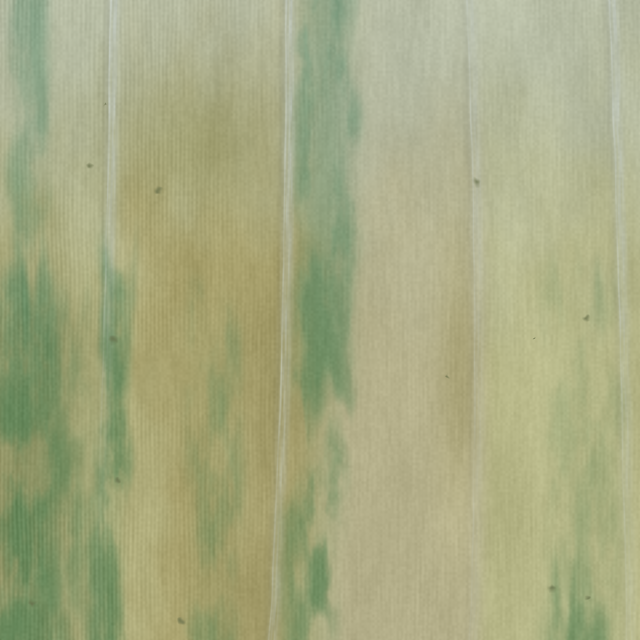
Write a three.js fragment shader that draws this texture.

```glsl
// A faded plant leaf seen close up: soft yellow-olive panels between pale ribs.
// Smooth noise mottles the panels, stretched noise makes the blotchy green
// stains and broken fibres, and a jittered grid scatters a few faint specks.

varying vec2 vUv;

const vec3 OLIVE = vec3(0.630, 0.625, 0.430);
const vec3 TAN = vec3(0.650, 0.620, 0.415);
const vec3 BEIGE = vec3(0.720, 0.700, 0.555);
const vec3 STRAW = vec3(0.715, 0.715, 0.530);
const vec3 PALE = vec3(0.715, 0.740, 0.655);
const vec3 GREEN = vec3(0.355, 0.510, 0.335);
const vec3 BLUE_GREEN = vec3(0.430, 0.585, 0.470);
const vec3 RIB_LIGHT = vec3(0.750, 0.780, 0.750);
const vec3 SPECK = vec3(0.400, 0.430, 0.290);

float hash(vec2 p) {
  vec3 q = fract(vec3(p.xyx) * 0.1031);
  q += dot(q, q.yzx + 33.33);
  return fract((q.x + q.y) * q.z);
}

float noise(vec2 p) {
  vec2 cell = floor(p);
  vec2 f = fract(p);
  f = f * f * (3.0 - 2.0 * f);
  float low = mix(hash(cell), hash(cell + vec2(1.0, 0.0)), f.x);
  float high = mix(hash(cell + vec2(0.0, 1.0)), hash(cell + 1.0), f.x);
  return mix(low, high, f.y);
}

float fbm(vec2 p) {
  float sum = 0.0;
  float weight = 0.533;
  for (int i = 0; i < 4; i++) {
    sum += weight * noise(p);
    p = p * 2.03 + 17.3;
    weight *= 0.5;
  }
  return sum;
}

float bump(float d, float width) {
  return exp(-d * d / (width * width));
}

// Horizontal place of a rib at height y: straight lean plus a gentle bow
float ribPath(float foot, float lean, float bow, float y) {
  return foot + lean * y + bow * 4.0 * y * (1.0 - y);
}

// Stain between two heights: a soft wash with blotches and darker streaks
float stain(vec2 p, float centre, float width, float low, float high, float seed) {
  float y = p.y + 0.12 * (noise(vec2(p.x * 60.0, p.y * 6.0) + seed) - 0.5);
  float ends = smoothstep(low - 0.03, low + 0.03, y)
             * (1.0 - smoothstep(high - 0.06, high + 0.06, y));
  float d = (p.x - centre) / width + 0.5 * (noise(p * vec2(14.0, 11.0) + seed) - 0.5);
  float blotches = smoothstep(0.30, 0.75, fbm(p * vec2(32.0, 11.0) + seed));
  float streaks = smoothstep(0.35, 0.85, noise(p * vec2(75.0, 6.0) + seed));
  return exp(-d * d * d * d) * ends * (0.15 + 0.95 * blotches + 0.50 * streaks * blotches);
}

// Pale broken ridge beside a thin bright crest with a shaded left edge
vec3 addRib(vec3 color, vec2 p, float x, float strength) {
  float d = p.x - x + 0.002 * (noise(vec2(x * 50.0, p.y * 16.0)) - 0.5);
  float fibre = 0.35 + 0.9 * noise(vec2(d * 380.0, p.y * 24.0));
  color *= 1.0 - 0.06 * strength * bump(d + 0.011, 0.006);
  color = mix(color, RIB_LIGHT, 0.60 * strength * fibre * bump(d, 0.0085));
  float crest = 0.3 + 0.7 * noise(vec2(x * 90.0, p.y * 30.0));
  return mix(color, RIB_LIGHT + 0.04, 0.6 * strength * crest * bump(d + 0.006, 0.0015));
}

float specks(vec2 p, float cells) {
  vec2 q = p + 0.006 * (vec2(noise(p * 150.0), noise(p * 150.0 + 40.0)) - 0.5);
  vec2 cell = floor(q * cells);
  vec2 jitter = vec2(hash(cell + 3.1), hash(cell + 8.7));
  float radius = mix(0.003, 0.009, hash(cell + 5.3));
  float d = length(q - (cell + 0.2 + 0.6 * jitter) / cells);
  return step(0.86, hash(cell + 2.0)) * (1.0 - smoothstep(0.0, radius, d));
}

void main() {
  vec2 p = vUv;
  float rib1 = ribPath(0.153, 0.026, 0.003, p.y);
  float rib2 = ribPath(0.427, 0.026, 0.007, p.y);
  float rib3 = ribPath(0.740, -0.005, 0.010, p.y);
  float rib4 = ribPath(0.985, -0.027, 0.003, p.y);

  // Panels, their mottling and the paler top
  float mottle = fbm(p * vec2(6.0, 4.0) + 4.0);
  float drift = fbm(p * vec2(14.0, 5.0) + 31.0);
  vec3 color = mix(OLIVE, TAN, smoothstep(-0.01, 0.03, p.x - rib1));
  color = mix(color, STRAW, smoothstep(0.35, 0.70, mottle) * 0.60);
  color = mix(color, BEIGE, smoothstep(0.0, 0.11, p.x - rib2));
  color = mix(color, STRAW, smoothstep(-0.01, 0.03, p.x - rib3));
  color = mix(color, PALE, 0.90 * smoothstep(0.50, 1.05, p.y + 0.5 * (mottle - 0.5)));
  color = mix(color, OLIVE, 0.75 * bump(p.x - 0.30, 0.12) * bump(p.y - 0.77, 0.11));
  color = mix(color, TAN * 0.95, 0.65 * bump(p.x - rib2 + 0.03, 0.06) * (1.0 - smoothstep(0.3, 0.75, p.y)));
  color = mix(color, TAN, 0.45 * bump(p.x - rib3 + 0.03, 0.035) * bump(p.y - 0.42, 0.25));
  color = mix(color, OLIVE * 0.92, 0.6 * (1.0 - smoothstep(0.05, 0.20, p.x)) * (1.0 - smoothstep(0.45, 0.68, p.y)));
  color += 0.09 * (drift - 0.5);

  // Green stains, compressed so that overlaps stay translucent
  float green = stain(p, 0.045, 0.050, -0.2, 0.56, 2.0);
  green += 0.50 * stain(p, 0.050, 0.032, 0.62, 1.2, 9.0);
  green += 0.35 * stain(p, 0.100, 0.035, -0.2, 0.50, 71.0);
  green += 0.95 * stain(p, rib1 + 0.012, 0.026, -0.2, 0.58, 14.0);
  green += 0.85 * stain(p, rib2 + 0.058, 0.042, 0.36, 1.3, 23.0);
  green += 0.75 * stain(p, rib2 + 0.055, 0.040, -0.2, 0.27, 37.0);
  green += 0.55 * bump(p.x - rib2 - 0.050, 0.012) * bump(p.y - 0.38, 0.035);
  green += 0.35 * bump(p.x - rib2 - 0.060, 0.035) * smoothstep(0.32, 0.45, p.y);
  green += 0.35 * stain(p, 0.335, 0.038, -0.2, 0.55, 41.0);
  green += 0.18 * stain(p, 0.910, 0.055, -0.2, 0.58, 53.0);
  green += 0.60 * stain(p, 0.915, 0.065, -0.2, 0.06, 61.0);
  vec3 tint = mix(GREEN, BLUE_GREEN, smoothstep(0.25, 0.95, p.y));
  color = mix(color, tint, 1.0 - exp(-1.25 * green));

  // Ribs, strongest near the top
  float fade = smoothstep(-0.1, 0.9, p.y);
  color = addRib(color, p, rib1, mix(0.05, 1.0, fade * fade));
  color = addRib(color, p, rib2, mix(0.50, 1.0, fade));
  color = addRib(color, p, rib3, mix(0.20, 0.60, fade));
  color = addRib(color, p, rib4, mix(0.25, 0.95, fade));

  // Fibres, fine grain and specks
  float lines = cos(p.x * 940.0 + 4.0 * noise(p * vec2(30.0, 9.0)));
  color += 0.012 * lines * mix(1.0, 0.3, smoothstep(0.1, 0.6, p.x)) * 2.0 * noise(p * 12.0);
  color += 0.030 * (noise(p * vec2(230.0, 28.0)) - 0.5);
  color += 0.030 * (noise(p * 240.0) - 0.5);
  color = mix(color, SPECK, 0.7 * specks(p, 9.0));
  gl_FragColor = vec4(color, 1.0);
}
```
